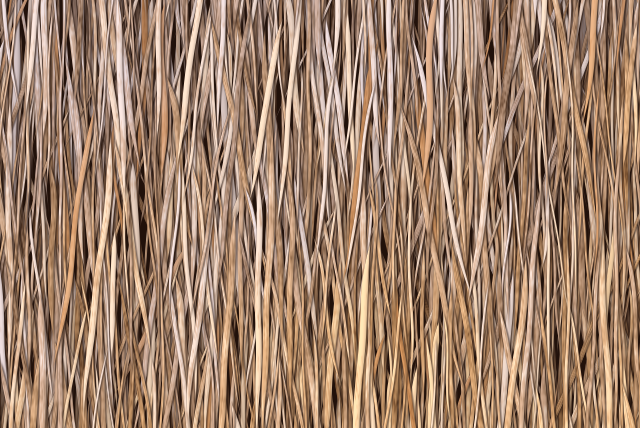
Write a Shadertoy shader that draws this texture.

```glsl
// Dry thatch: layers of long, tapering straw blades hung over a dark gap.
// Each layer is a sheared grid of cells with one bent blade per cell,
// painted back to front with a tight shadow under every blade.

vec4 hash4(vec3 p) {
    vec4 q = fract(p.xyzx * vec4(0.1031, 0.1030, 0.0973, 0.1099));
    q += dot(q, q.wzxy + 33.33);
    return fract((q.xxyz + q.yzzw) * q.zywx);
}

float gradientNoise(vec2 p) {
    vec2 cell = floor(p), f = p - cell;
    vec2 u = f * f * f * (f * (f * 6.0 - 15.0) + 10.0);
    float corner[4];
    for (int k = 0; k < 4; k++) {
        vec2 o = vec2(k % 2, k / 2);
        vec2 g = hash4(vec3(cell + o, 7.0)).xy * 2.0 - 1.0;
        corner[k] = dot(g, f - o);
    }
    return mix(mix(corner[0], corner[1], u.x), mix(corner[2], corner[3], u.x), u.y);
}

// Straw tones from brown through tan to bleached cream
vec3 strawRamp(float t) {
    vec3 c = mix(vec3(0.40, 0.28, 0.19), vec3(0.66, 0.53, 0.42), smoothstep(0.0, 0.35, t));
    c = mix(c, vec3(0.82, 0.69, 0.59), smoothstep(0.3, 0.62, t));
    return mix(c, vec3(0.93, 0.86, 0.81), smoothstep(0.58, 0.95, t));
}

void mainImage(out vec4 fragColor, in vec2 fragCoord) {
    vec2 uv = fragCoord / iResolution.y;
    float pixel = 1.0 / iResolution.y;
    vec3 gapColor = vec3(0.13, 0.065, 0.04);
    vec3 color = gapColor;

    // Golden towards the bottom and right, greyer towards the top left
    float warmth = 0.6 - 0.6 * uv.y + 0.2 * uv.x + 0.5 * gradientNoise(uv * 3.0);

    const int LAYERS = 18;
    for (int layer = 0; layer < LAYERS; layer++) {
        float depth = float(layer) / float(LAYERS - 1);
        float id = float(layer) * 3.7 + 11.0;
        bool stray = layer % 4 == 3;   // sparse layers that lean further
        vec4 layerRnd = hash4(vec3(id, 5.0, 2.0));
        float lean = fract(float(layer) * 0.618 + 0.2) - 0.5;
        float shear = lean * (stray ? 0.75 : 0.26);
        float cellWidth = 0.047, cellHeight = 0.46;
        float x = uv.x - shear * (uv.y - 0.5) + layerRnd.y + 1.0;
        float column = floor(x / cellWidth);

        for (int i = -2; i <= 2; i++) {
            float cx = column + float(i);
            float rowShift = hash4(vec3(cx, 3.0, id)).x;
            float row = floor(uv.y / cellHeight + rowShift - 0.5);
            for (int j = 0; j <= 1; j++) {
                float cy = row + float(j);
                vec4 shape = hash4(vec3(cx, cy + 20.0, id));
                vec4 look = hash4(vec3(cy + 40.0, cx, id + 0.5));
                if (stray && look.w < 0.5) continue;

                // Blade centre line: lean, bend and a slight wiggle
                float y = uv.y - (cy + 0.5 - rowShift) * cellHeight;
                float v = y / mix(0.15, 0.43, shape.z);
                if (abs(v) > 1.0) continue;
                float centre = (cx + shape.x) * cellWidth + (shape.y - 0.5) * 0.19 * y
                    + (look.x - 0.5) * 0.045 * v * v * v
                    + 0.002 * sin(y * 21.0 + look.y * 6.3);
                float side = x - centre;
                if (abs(side) > 0.02) continue;

                // Long pointed lower tip, shorter upper taper
                float width = mix(0.0020, 0.0078, shape.w * shape.w * 0.6 + shape.w * 0.4);
                width *= smoothstep(-1.0, -0.35, v) * (1.0 - smoothstep(0.6, 1.0, v));
                float present = smoothstep(0.0, pixel, width);

                // Tight shadow cast to the right
                float reach = abs(side - 0.0015) - width;
                float shadow = 1.0 - smoothstep(-0.001, 0.0046, reach);
                color = mix(color, gapColor, 0.52 * shadow * present);

                float cover = clamp((width - abs(side)) / pixel + 0.5, 0.0, 1.0) * present;
                if (cover <= 0.0) continue;

                // Tone, fibre streaks, mottling and short flecks along the blade
                float fibre = gradientNoise(vec2(side * 420.0 + look.x * 90.0, y * 12.0 + look.y * 50.0));
                float mottle = gradientNoise(vec2(look.z * 70.0, y * 13.0 + look.x * 30.0));
                float fleck = gradientNoise(vec2(side * 190.0 + look.y * 60.0, y * 55.0 + look.z * 40.0));
                float tone = 0.2 + 0.72 * look.z + 0.12 * depth
                    + 0.3 * fibre + 0.45 * mottle + 0.28 * fleck;
                vec3 straw = strawRamp(clamp(tone, 0.0, 1.0));
                float gold = clamp(warmth + (look.y - 0.5) * 0.7, 0.0, 1.0);
                straw *= mix(vec3(0.97, 0.98, 1.05), vec3(1.06, 0.98, 0.82), gold);
                straw = mix(straw, vec3(0.78, 0.51, 0.29), 0.55 * step(0.95, look.x));

                // Rounded body: lit on the left, dim on the right edge
                float across = side / max(width, pixel);
                straw *= 1.06 - 0.1 * across - 0.1 * across * across;
                straw = mix(gapColor, straw, mix(0.35, 1.0, pow(depth, 0.55)));
                color = mix(color, straw, cover);
            }
        }
    }
    fragColor = vec4(clamp(color, 0.0, 1.0), 1.0);
}
```
